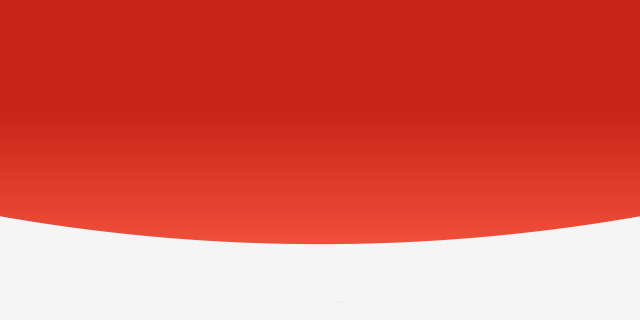
Give the GLSL for this background, as a Shadertoy shader.

```glsl
// Coverage of a shape from its signed distance, one pixel soft
float coverage(float dist, float pixel) {
    return clamp(0.5 - dist / pixel, 0.0, 1.0);
}

// Signed distance to a horizontal capsule
float capsule(vec2 p, float halfLength, float radius) {
    p.x = max(abs(p.x) - halfLength, 0.0);
    return length(p) - radius;
}

void mainImage(out vec4 fragColor, in vec2 fragCoord) {
    // Height spans 0 to 1, x is centred
    float pixel = 1.0 / iResolution.y;
    vec2 p = vec2(fragCoord.x - 0.5 * iResolution.x, fragCoord.y) * pixel;

    vec3 deepRed = vec3(0.780, 0.145, 0.094);
    vec3 brightRed = vec3(0.941, 0.310, 0.231);
    vec3 paper = vec3(0.961);

    // Flat red above, brightening towards the curved hem
    float glow = clamp((0.654 - p.y) / 0.417, 0.0, 1.0);
    vec3 curtain = mix(deepRed, brightRed, glow);

    // Faint thin dashes on the paper
    float line = coverage(capsule(p - vec2(-0.01, 0.055), 0.09, 0.001), pixel);
    float dash = coverage(capsule(p - vec2(0.06, 0.055), 0.010, 0.0015), pixel);
    vec3 color = paper - 0.008 * line - 0.03 * dash;

    // Large circle forms the lower edge of the red area
    float radius = 5.778;
    float hem = length(p - vec2(0.0, 0.237 + radius)) - radius;
    // Above the circle centre line the red simply continues
    color = mix(color, curtain, coverage(hem, pixel));

    fragColor = vec4(color, 1.0);
}
```
